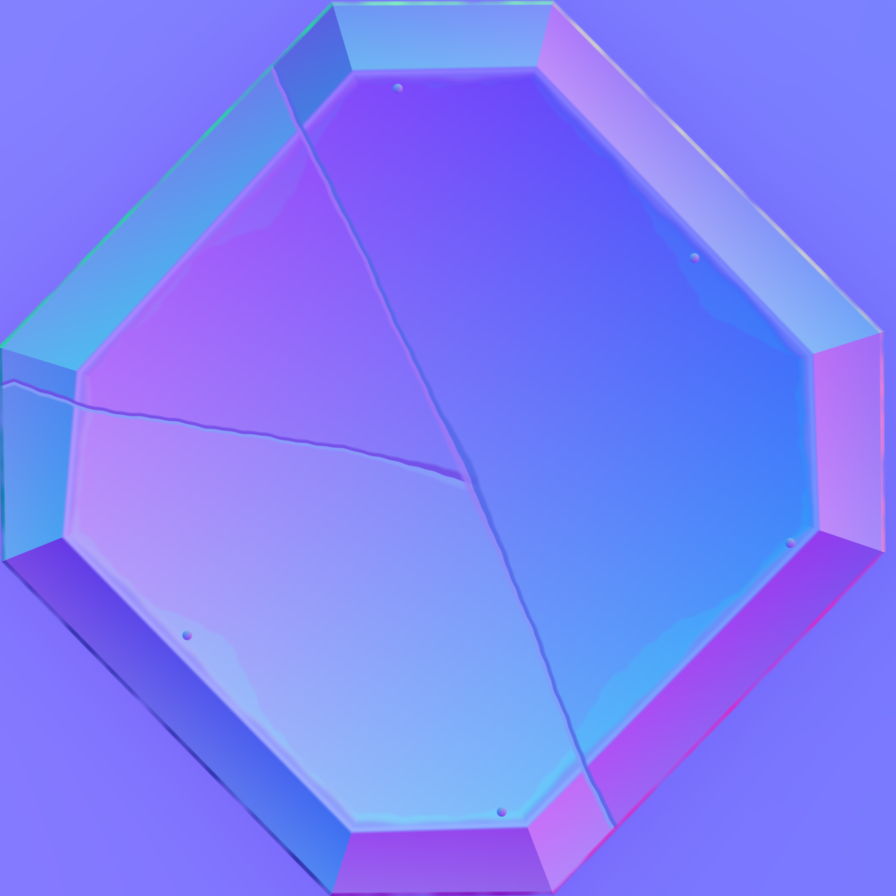
Give the GLSL for this texture map, as a WebGL 2 fragment shader.

```glsl
#version 300 es
precision highp float;
// Normal map of a cracked octagonal panel: bevelled frame, chipped lip, tilted shards.

uniform vec2 u_resolution;
out vec4 fragColor;

// Corners run clockwise from the upper left.
const vec2 OUTER[8] = vec2[8](
  vec2(.371, .996), vec2(.617, .997), vec2(.984, .629), vec2(.986, .384),
  vec2(.617, .003), vec2(.370, .001), vec2(.004, .374), vec2(.000, .612));
const vec2 INNER[8] = vec2[8](
  vec2(.393, .922), vec2(.599, .926), vec2(.908, .605), vec2(.915, .408),
  vec2(.589, .076), vec2(.392, .070), vec2(.069, .400), vec2(.085, .586));

// Bevel colours at the first and last corner of each side.
const vec3 BEVEL_START[8] = vec3[8](
  vec3(.42, .65, .95), vec3(.73, .50, .98), vec3(.68, .42, .96), vec3(.53, .26, .93),
  vec3(.57, .33, .92), vec3(.27, .50, .95), vec3(.34, .65, .95), vec3(.36, .70, .94));
const vec3 BEVEL_END[8] = vec3[8](
  vec3(.50, .62, .98), vec3(.47, .69, .97), vec3(.70, .55, .98), vec3(.69, .40, .97),
  vec3(.60, .35, .94), vec3(.45, .25, .90), vec3(.35, .50, .93), vec3(.37, .50, .92));

const vec2 LONG_CRACK[8] = vec2[8](
  vec2(.306, .922), vec2(.345, .837), vec2(.404, .720), vec2(.449, .622),
  vec2(.525, .466), vec2(.589, .310), vec2(.645, .160), vec2(.684, .078));
const vec2 SIDE_CRACK[8] = vec2[8](
  vec2(.000, .570), vec2(.016, .574), vec2(.098, .544), vec2(.195, .529),
  vec2(.271, .516), vec2(.371, .501), vec2(.449, .484), vec2(.525, .460));
const vec2 BUMPS[5] = vec2[5](
  vec2(.444, .901), vec2(.775, .712), vec2(.882, .394), vec2(.209, .291), vec2(.560, .094));

float cross2(vec2 a, vec2 b) { return a.x * b.y - a.y * b.x; }

// Distance to a convex outline (x) and the outward normal of its nearest side (yz).
vec3 octagon(vec2 p, vec2 corners[8]) {
  vec3 nearest = vec3(-9.0, 0.0, 0.0);
  for (int i = 0; i < 8; i++) {
    vec2 e = normalize(corners[(i + 1) % 8] - corners[i]);
    vec2 n = vec2(-e.y, e.x);
    float d = dot(p - corners[i], n);
    if (d > nearest.x) nearest = vec3(d, n);
  }
  return nearest;
}

// Distance to a polyline, signed by the side the point lies on.
float signedPath(vec2 p, vec2 path[8]) {
  float best = 9.0;
  for (int i = 0; i < 7; i++) {
    vec2 e = path[i + 1] - path[i], q = p - path[i];
    float d = length(q - e * clamp(dot(q, e) / dot(e, e), 0.0, 1.0));
    if (d < abs(best)) best = d * (cross2(e, q) < 0.0 ? -1.0 : 1.0);
  }
  return best;
}

float waves(float t) { return .5 * sin(t) + .3 * sin(t * 2.3 + 1.7) + .2 * sin(t * 5.1 + .6); }

vec3 drawCrack(vec3 base, float d, float width, vec3 negSide, vec3 posSide, float aa) {
  vec3 tint = mix(negSide, posSide, smoothstep(-aa, aa, d));
  return mix(base, tint, .85 * (1.0 - smoothstep(width * .5, width + aa, abs(d))));
}

void main() {
  vec2 p = gl_FragCoord.xy / u_resolution;
  float aa = 1.0 / u_resolution.y;
  vec3 outer = octagon(p, OUTER), inner = octagon(p, INNER);
  vec2 wobble = .0015 * vec2(waves(p.y * 60.0), waves(p.x * 60.0));
  float longD = signedPath(p + wobble, LONG_CRACK);
  float sideD = signedPath(p + wobble, SIDE_CRACK);
  float right = smoothstep(-aa, aa, longD);

  // Flat surround, slightly tilted beside the frame
  vec3 col = vec3(.52 - .04 * p.x, .48 + .03 * p.y, 1.0);
  col -= vec3(.02, .06, .01) * exp(-max(outer.x, 0.0) / .08);

  // Bevelled sides, split along the corner seams
  float depth = clamp(inner.x / (inner.x - outer.x + 1e-4), 0.0, 1.0);
  vec4 bevel = vec4(0.0);
  for (int i = 0; i < 8; i++) {
    int j = (i + 1) % 8;
    vec2 a = OUTER[i], e = OUTER[j] - a;
    float s0 = cross2(normalize(a - INNER[i]), p - INNER[i]);
    float s1 = cross2(normalize(OUTER[j] - INNER[j]), p - INNER[j]);
    float w = smoothstep(aa, -aa, s0) * smoothstep(-aa, aa, s1);
    w *= step(0.0, dot(p - .5, a + e * .5 - .5));
    vec3 c = mix(BEVEL_START[i], BEVEL_END[i], clamp(dot(p - a, e) / dot(e, e), 0.0, 1.0));
    if (i == 7) c -= vec3(.06, .09, .04) * right;
    if (i == 3) c += vec3(.06, .09, .01) * (1.0 - right);
    c.rg += .12 * normalize(vec2(-e.y, e.x)) * (.5 - depth);
    bevel += vec4(c, 1.0) * w;
  }
  vec3 frame = bevel.rgb / max(bevel.a, .001);

  // Tilted floor shards
  vec3 ground = vec3(.75 - .52 * p.x, .73 - .50 * p.y, .98);
  ground += mix(vec3(.02, .05, 0.0) * smoothstep(aa, -aa, sideD), vec3(-.03, .01, 0.0), right);

  // Chipped patches and rounded lip
  float angle = atan(p.y - .5, p.x - .5);
  float chip = .018 + .032 * pow(max(0.0, sin(angle * 4.0 - 1.0 + .5 * sin(angle * 3.0))), 2.0);
  chip += .005 * waves(angle * 17.0);
  vec3 chipTint = ground + vec3(-.03, .05, 0.0);
  ground = mix(ground, chipTint, smoothstep(-chip - .003, -chip + .003, inner.x));
  float lip = inner.x + .012 + .004 * waves(angle * 9.0);
  vec3 lipTint = mix(ground, vec3(.54, .48, .97), .55);
  ground = mix(ground, lipTint, smoothstep(-.006, .003, lip));
  ground.rg -= .07 * inner.yz * exp(-pow(lip / .004, 2.0));
  ground += .06 * exp(-pow((inner.x + .004) / .003, 2.0));

  vec3 panel = mix(ground, frame, smoothstep(-.003, .002, inner.x));

  // Cracks, wider where they meet
  float meet = exp(-dot(p - vec2(.52, .47), p - vec2(.52, .47)) / .004);
  panel = drawCrack(panel, sideD, .004 + .006 * meet, vec3(.53, .62, .98), vec3(.44, .29, .90), aa);
  vec3 litSide = mix(vec3(.50, .62, .98), vec3(.62, .45, .97), smoothstep(.2, .6, p.y));
  panel = drawCrack(panel, longD, .005 + .005 * meet, litSide, vec3(.33, .41, .91), aa);

  // Small round bumps on the lip
  for (int i = 0; i < 5; i++) {
    vec2 q = (p - BUMPS[i]) / .006;
    panel = mix(panel, vec3(.48 + .25 * q, .93), 1.0 - smoothstep(.7, 1.1, length(q)));
  }
  col = mix(col, panel, smoothstep(aa, -aa, outer.x));

  // Sharp outer rim, coloured by its facing and broken along its length
  float along = cross2(outer.yz, p);
  float rim = (1.0 - smoothstep(.0008, .0025 + aa, abs(outer.x))) * (.55 + .4 * waves(along * 38.0));
  col = mix(col, vec3(.5 + .48 * outer.yz, .72 + .1 * outer.y), clamp(rim, 0.0, 1.0));
  fragColor = vec4(clamp(col, 0.0, 1.0), 1.0);
}
```
